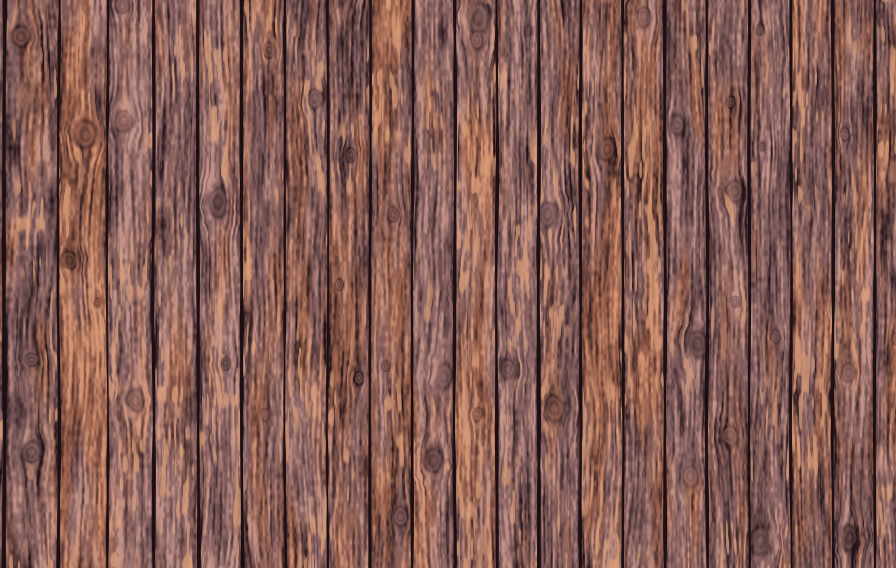
Write a Shadertoy shader that draws this texture.

```glsl
// Weathered wall of narrow upright wooden planks with knots, grain and dark gaps.

float hash(vec2 p) {
    vec3 q = fract(p.xyx * 0.1031);
    q += dot(q, q.yzx + 33.33);
    return fract((q.x + q.y) * q.z);
}

float noise(vec2 p) {
    vec2 i = floor(p), f = fract(p);
    f = f * f * (3.0 - 2.0 * f);
    return mix(mix(hash(i), hash(i + vec2(1, 0)), f.x),
               mix(hash(i + vec2(0, 1)), hash(i + vec2(1, 1)), f.x), f.y);
}

// Returns sideways grain shift, knot mask and radial distance in the nearest knot.
vec3 knots(vec2 q, float plank) {
    vec3 result = vec3(0.0, 0.0, 9.0);
    float cell = floor(q.y / 3.2);
    for (float j = -1.0; j <= 1.0; j++) {
        vec2 key = vec2(plank + 3.0, cell + j + 11.0);
        if (hash(key) < 0.45) continue;
        vec2 center = vec2(0.6 * hash(key + 31.0) - 0.3,
                           3.2 * (cell + j + hash(key + 57.0)));
        float size = mix(0.08, 0.25, pow(hash(key + 83.0), 1.5));
        vec2 d = (q - center) * vec2(1.0, 0.7);
        float r = length(d) / size * (0.8 + 0.4 * noise(q * 5.0 + key));
        result.x -= 0.8 * d.x * exp(-0.35 * r * r);
        result.y = max(result.y, smoothstep(1.2, 0.7, r));
        result.z = min(result.z, r);
    }
    return result;
}

void mainImage(out vec4 fragColor, in vec2 fragCoord) {
    vec2 p = fragCoord / iResolution.x;
    float pixel = 21.33 / iResolution.x;

    // Plank coordinates: boards grow slightly wider toward the left
    float y = p.y * 21.33;
    float k = 21.33 * p.x - 0.833 + 0.75 * exp(-8.5 * p.x);
    k += 0.04 * (noise(vec2(k * 0.7, y * 0.3) + 40.0) - 0.5);
    float plank = floor(k);
    float x = k - plank - 0.5;
    vec2 seed = vec2(plank * 37.0 + 90.0, plank * 5.3 + 20.0);
    float tone = hash(seed);

    // Grain runs upright, wanders and bends around knots
    vec3 knot = knots(vec2(x, y), plank);
    float g = x + knot.x + 0.16 * noise(vec2(0.0, y * 0.35) + seed)
            + 0.07 * noise(vec2(x * 2.0, y * 0.9) + seed);
    float broad = noise(vec2(g * 2.5, y * 0.5) + seed);
    float streak = noise(vec2(g * 9.0, y * 0.6) + seed);
    float fiber = noise(vec2(g * 18.0, y * 1.6) + seed);
    float grit = noise(vec2(x * 22.0, y * 8.0) + seed);
    float lines = sin(6.283 * (g * 8.0 + 2.0 * noise(vec2(g * 2.0, y * 0.22) + seed)));
    float crack = smoothstep(0.72, 0.92, noise(vec2(g * 15.0, y * 0.4) + seed + 13.0));

    float light = 0.575 + 0.09 * (tone - 0.5) + 0.16 * (broad - 0.5)
                + 0.36 * (streak - 0.5) + 0.50 * (fiber - 0.5)
                + 0.30 * (grit - 0.5) + 0.08 * lines - 0.25 * crack;

    // Knots: faintly ringed, darker, with a dark rim
    light = mix(light, 0.40 + 0.10 * sin(knot.z * 11.0) + 0.3 * (fiber - 0.5), 0.65 * knot.y);
    light -= 0.16 * exp(-pow((knot.z - 1.0) * 4.0, 2.0));

    // Shading toward the board edges
    float edge = 0.5 - abs(x);
    light -= 0.10 * smoothstep(0.14, 0.03, edge);

    // Mauve-brown wood with rust-coloured patches
    float warm = smoothstep(0.38, 0.78, 0.50 * noise(vec2(g * 3.0, y * 0.4) + seed + 7.0)
        + 0.25 * noise(vec2(g * 8.0, y * 0.9) + seed + 17.0) + 0.25 * hash(seed + 4.0));
    vec3 dark = vec3(0.14, 0.08, 0.10);
    vec3 pale = mix(vec3(0.76, 0.57, 0.53), vec3(0.83, 0.58, 0.45), warm);
    vec3 middle = mix(vec3(0.50, 0.36, 0.36), vec3(0.59, 0.37, 0.29), warm);
    vec3 color = mix(dark, middle, clamp(light * 1.9, 0.0, 1.0));
    color = mix(color, pale, smoothstep(0.50, 0.98, light));

    // Thin worn flakes that bare the paler wood
    float flakes = smoothstep(0.58, 0.80, noise(vec2(g * 16.0, y * 2.2) + seed + 50.0))
                 * smoothstep(0.42, 0.70, noise(vec2(x * 2.0, y * 0.5) + seed + 70.0));
    color = mix(color, vec3(0.86, 0.62, 0.47), 0.75 * flakes * (1.0 - knot.y));

    // Dark gaps of slightly uneven width
    float seam = floor(k + 0.5);
    float gap = 0.020 + 0.018 * hash(vec2(seam + 5.0, 2.0))
              + 0.020 * (noise(vec2(seam * 9.0 + 30.0, y * 1.2)) - 0.5);
    color = mix(vec3(0.11, 0.06, 0.08), color, smoothstep(gap - pixel * 0.5, gap + pixel * 0.7, edge));

    fragColor = vec4(color, 1.0);
}
```
